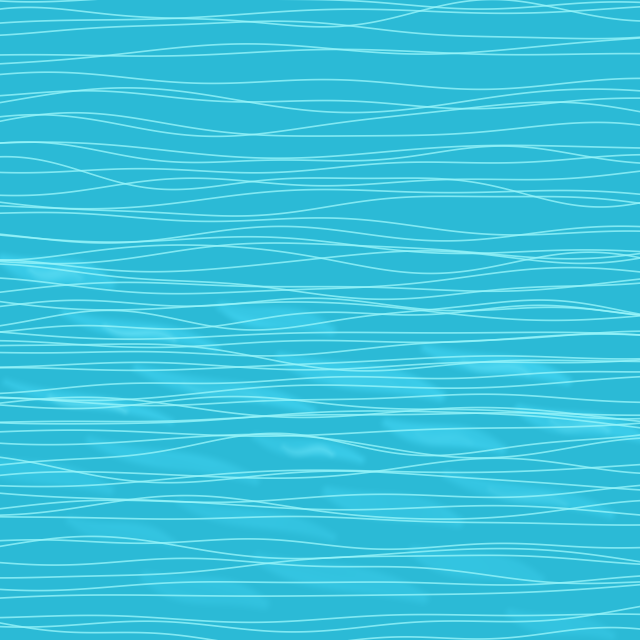
Give the GLSL for this texture, as a Shadertoy shader.

```glsl
const vec3 WATER = vec3(0.17, 0.73, 0.84);
const vec3 GLOW = vec3(0.27, 0.85, 0.97);
const vec3 SHINE = vec3(0.50, 0.93, 0.99);
const vec3 LINE = vec3(0.60, 0.96, 0.98);

const int LINE_COUNT = 66;
const float LINE_HALF_WIDTH = 0.0013;
const float LINE_OPACITY = 0.78;
const float LINE_JITTER = 0.035;
const float LINE_TILT = 0.075;
const float LINE_CROWDING = 0.04;

const int STREAK_COUNT = 20;
const float STREAK_ANGLE = -0.27;
const float STREAK_SOFTNESS = 0.017;

const float TAU = 6.28319;

float hash(float n, float seed) {
    return fract(sin(n * 127.1 + seed * 311.7) * 43758.5453);
}

float hash2(vec2 p) {
    return fract(sin(dot(p, vec2(127.1, 311.7))) * 43758.5453);
}

float valueNoise(vec2 p) {
    vec2 cell = floor(p);
    vec2 f = fract(p);
    f = f * f * (3.0 - 2.0 * f);
    float low = mix(hash2(cell), hash2(cell + vec2(1, 0)), f.x);
    float high = mix(hash2(cell + vec2(0, 1)), hash2(cell + vec2(1, 1)), f.x);
    return mix(low, high, f.y);
}

// Height of one wavy line: tilted base plus a long and a short swell
float waveHeight(float id, float x) {
    float u = mix(-0.03, 1.03, (id + 0.5) / float(LINE_COUNT));
    float base = u - LINE_CROWDING * sin(TAU * (u - 0.45));
    base += (hash(id, 1.0) - 0.5) * LINE_JITTER;
    float tilt = (hash(id, 2.0) - 0.5) * LINE_TILT;
    float swell = mix(0.003, 0.020, pow(hash(id, 3.0), 1.5));
    float ripple = mix(0.001, 0.007, hash(id, 4.0));
    float swellRate = mix(0.7, 1.7, hash(id, 5.0));
    float rippleRate = mix(1.8, 2.9, hash(id, 6.0));
    return base + tilt * (x - 0.5)
        + swell * sin(TAU * (swellRate * x + hash(id, 7.0)))
        + ripple * sin(TAU * (rippleRate * x + hash(id, 8.0)));
}

// Soft brush streak, tapered towards its ends
float streak(vec2 p, float halfLength, float halfWidth) {
    float along = clamp(p.x / halfLength, -1.0, 1.0);
    float bend = 0.008 * sin(along * 2.5);
    float d = length(vec2(p.x - along * halfLength, p.y - bend));
    float width = halfWidth * (1.0 - 0.6 * along * along);
    return 1.0 - smoothstep(width - STREAK_SOFTNESS * 0.5, width + STREAK_SOFTNESS * 0.5, d);
}

void mainImage(out vec4 fragColor, in vec2 fragCoord) {
    vec2 uv = fragCoord / iResolution.y;
    float pixel = 1.0 / iResolution.y;
    float c = cos(STREAK_ANGLE);
    float s = sin(STREAK_ANGLE);
    mat2 toStreak = mat2(c, -s, s, c);

    // Light streaks, brighter in the upper part of their band
    float dim = 1.0;
    float shine = 0.0;
    float grain = valueNoise(toStreak * uv * vec2(9.0, 45.0));
    for (int i = 0; i < STREAK_COUNT; i++) {
        float id = float(i);
        float level = (id + 0.5) / float(STREAK_COUNT);
        float x = 0.05 + 0.9 * fract(id * 0.618 + 0.3);
        float y = mix(0.04, 0.53, level) + 0.14 * (0.5 - x);
        vec2 p = toStreak * (uv - vec2(x, y));
        float halfLength = mix(0.07, 0.14, hash(id, 11.0));
        float halfWidth = mix(0.010, 0.022, hash(id, 12.0));
        float strength = mix(0.28, 0.55, smoothstep(0.2, 0.8, level));
        float mask = streak(p, halfLength, halfWidth);
        dim *= 1.0 - mask * strength * mix(0.7, 1.2, grain);
        float glint = streak(p + vec2(0.0, 0.004), halfLength * 0.45, halfWidth * 0.45);
        shine = max(shine, glint * step(0.45, level) * hash(id, 13.0));
    }
    vec3 color = mix(WATER, GLOW, 1.0 - dim);
    color = mix(color, SHINE, 0.55 * shine * mix(0.5, 1.0, grain));

    // Thin translucent lines; crossings turn brighter
    for (int i = 0; i < LINE_COUNT; i++) {
        float d = abs(uv.y - waveHeight(float(i), uv.x));
        float cover = clamp((LINE_HALF_WIDTH - d) / pixel + 0.5, 0.0, 1.0);
        color = mix(color, LINE, cover * LINE_OPACITY);
    }

    fragColor = vec4(color, 1.0);
}
```
